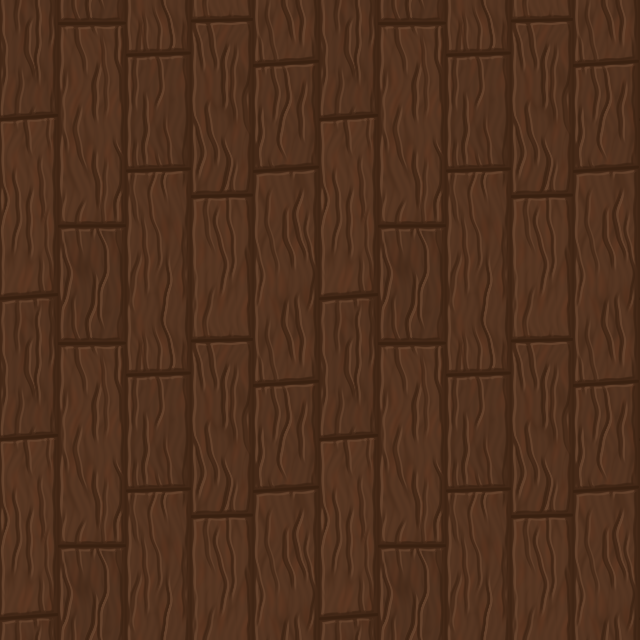
A Shadertoy shader for this texture:

```glsl
// Carved brown wooden planks in five staggered columns, with wavy grooves lit from the upper left.

const float REPEATS = 2.0;
const vec3 DEEP  = vec3(0.21, 0.12, 0.06);
const vec3 DARK  = vec3(0.265, 0.157, 0.09);
const vec3 BASE  = vec3(0.325, 0.203, 0.128);
const vec3 LIGHT = vec3(0.42, 0.28, 0.19);
const vec3 RUST  = vec3(0.37, 0.205, 0.12);

// Column borders and the two joint heights of each column, in tile units.
const float BORDER[6] = float[6](0.0, 0.185, 0.396, 0.599, 0.794, 1.0);
const vec2 JOINTS[5] = vec2[5](vec2(0.073, 0.633), vec2(0.294, 0.927),
    vec2(0.469, 0.831), vec2(0.388, 0.937), vec2(0.471, 0.802));

struct Plank { vec2 pos; vec2 size; float seed; };

float hash(float n) { return fract(sin(n * 12.9898 + 4.13) * 4375.85); }

vec2 hash2(vec2 p) {
    return fract(sin(vec2(dot(p, vec2(127.1, 311.7)), dot(p, vec2(269.5, 183.3)))) * 4375.85);
}

// Distance to the nearest scattered cell point.
float cellular(vec2 p) {
    vec2 cell = floor(p);
    float nearest = 2.0;
    for (int y = -1; y <= 1; y++)
        for (int x = -1; x <= 1; x++) {
            vec2 c = cell + vec2(x, y);
            nearest = min(nearest, distance(p, c + hash2(c)));
        }
    return nearest;
}

// Finds the plank under a tile point; positions inside it wrap around the tile.
Plank findPlank(vec2 tile) {
    int col = 0;
    for (int i = 1; i < 5; i++) if (tile.x >= BORDER[i]) col = i;
    float width = BORDER[col + 1] - BORDER[col];
    float x = tile.x - BORDER[col];
    float tilt = 0.014 * hash(float(col) + 2.0);
    float y = fract(tile.y - tilt * (x / width - 0.5));
    vec2 joint = JOINTS[col];
    bool middle = y >= joint.x && y < joint.y;
    float span = joint.y - joint.x;
    float start = middle ? joint.x : joint.y;
    return Plank(vec2(x, fract(y - start)), vec2(width, middle ? span : 1.0 - span),
                 float(col) * 2.0 + (middle ? 1.0 : 0.0));
}

// Raised rounded board with a slightly worn outline.
float boardHeight(vec2 pos, vec2 size, float seed) {
    float radius = 0.014;
    vec2 q = abs(pos - 0.5 * size) - 0.5 * size + radius;
    float inside = radius - length(max(q, 0.0)) - min(max(q.x, q.y), 0.0);
    float wear = 0.0016 * sin(pos.y * 57.0 + seed * 2.3) + 0.0014 * sin(pos.x * 83.0 + pos.y * 23.0 + seed);
    return smoothstep(0.007, 0.017, inside + wear);
}

// Wavy grooves that swell, thin out and sometimes meet.
float grooveHeight(vec2 pos, vec2 size, float seed) {
    float h = 1.0;
    float sway = 0.008 * sin(pos.y * 19.0 + seed * 1.7);
    for (int i = 0; i < 5; i++) {
        float r = hash(seed * 7.0 + float(i) * 1.37);
        float s = hash(seed * 3.1 + float(i) * 2.71 + 9.0);
        float center = size.x * (float(i) + 0.5 + 0.6 * (r - 0.5)) / 5.0 + sway
            + 0.008 * sin(pos.y * (15.0 + 14.0 * s) + r * 6.3)
            + 0.002 * sin(pos.y * 71.0 + s * 6.3);
        float swell = 0.5 + 0.5 * sin(pos.y * (11.0 + 12.0 * r) + s * 6.3);
        float depth = smoothstep(0.05, 0.5, swell) * (0.55 + 0.45 * s);
        float halfWidth = 0.001 + 0.004 * swell * r;
        float gap = smoothstep(halfWidth, halfWidth + 0.007, abs(pos.x - center));
        h = min(h, 1.0 - depth * (1.0 - gap));
    }
    return h;
}

float woodHeight(vec2 pos, Plank k) {
    return boardHeight(pos, k.size, k.seed) * grooveHeight(pos, k.size, k.seed);
}

void mainImage(out vec4 fragColor, in vec2 fragCoord) {
    vec2 uv = fragCoord / iResolution.xy;
    Plank k = findPlank(fract(uv * REPEATS + vec2(0.003, 0.0)));

    // Relief and slope towards the light.
    vec2 towards = vec2(0.0034, -0.0026);
    float h = woodHeight(k.pos, k);
    float slope = woodHeight(k.pos + towards, k) - woodHeight(k.pos - towards, k);

    // Painted patches and fine grain.
    float bend = 0.012 * sin(k.pos.y * 17.0 + k.seed) + 0.004 * sin(k.pos.y * 41.0 + k.seed * 2.0);
    vec2 grainPos = vec2(k.pos.x + bend, k.pos.y);
    float patches = cellular(grainPos * vec2(34.0, 8.0) + k.seed * 13.0);
    float rust = 1.0 - smoothstep(0.1, 0.4, cellular(grainPos * vec2(22.0, 6.0) + k.seed * 5.0 + 40.0));
    float grain = sin(grainPos.x * 250.0 + 2.5 * sin(k.pos.y * 29.0 + k.seed));

    vec3 wood = mix(BASE, DARK, 0.5 * smoothstep(0.4, 0.85, patches));
    wood = mix(wood, RUST, 0.4 * rust);
    wood *= 1.0 + 0.025 * grain + 0.08 * (hash(k.seed + 5.0) - 0.5);

    // Grooves, lit edges and shaded edges.
    vec3 color = mix(DARK, wood, h);
    color = mix(color, LIGHT, 0.75 * smoothstep(0.05, 0.75, slope));
    color = mix(color, DEEP, 0.55 * smoothstep(0.05, 0.8, -slope));

    // Dark seams between planks.
    vec2 edge = min(k.pos, k.size - k.pos);
    float seam = max(1.0 - smoothstep(0.002, 0.008, edge.y), 0.45 * (1.0 - smoothstep(0.001, 0.007, edge.x)));
    color = mix(color, DEEP, 0.85 * seam);

    fragColor = vec4(color, 1.0);
}
```
